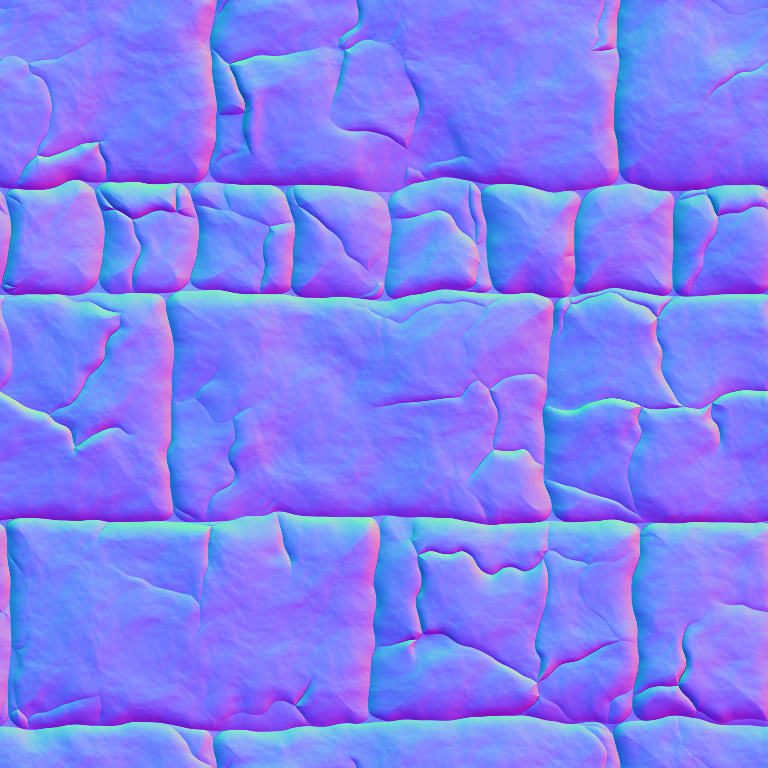
Write a three.js fragment shader that draws this texture map.

```glsl
// Tangent-space normal map of a weathered stone wall: four courses of blocks that tile,
// each block bevelled at its joints and broken by fading Voronoi cracks.
// A height field is built first, then its slope is encoded as a colour.
varying vec2 vUv;

float hash(vec2 p) {
  return fract(sin(dot(p, vec2(127.1, 311.7))) * 43758.5);
}

vec2 hash2(vec2 p) {
  return vec2(hash(p), hash(p + 57.3));
}

// Value noise that repeats every "period" lattice cells
float noise(vec2 p, float period) {
  vec2 i = floor(p), f = p - i;
  f = f * f * f * (f * (f * 6.0 - 15.0) + 10.0);
  vec2 a = mod(i, period), b = mod(i + 1.0, period);
  return mix(mix(hash(a), hash(vec2(b.x, a.y)), f.x),
             mix(hash(vec2(a.x, b.y)), hash(b), f.x), f.y);
}

// The integer rotation keeps every octave periodic
float fbm(vec2 p, float period) {
  float sum = 0.0, gain = 1.0;
  for (int i = 0; i < 5; i++) {
    sum += gain * (noise(p, period) - 0.5);
    p = mat2(2.0, 1.0, -1.0, 2.0) * p + 3.7;
    gain *= 0.36;
  }
  return sum;
}

vec2 wobble(vec2 uv) {
  vec2 coarse = vec2(noise(uv * 13.0, 13.0), noise(uv * 13.0 + 5.5, 13.0)) - 0.5;
  vec2 fine = vec2(noise(uv * 37.0, 37.0), noise(uv * 37.0 + 9.5, 37.0)) - 0.5;
  return 0.022 * coarse + 0.006 * fine;
}

// x: distance to the nearest joint, y: block id
vec2 masonry(vec2 uv) {
  float y = fract(uv.y - 0.06);
  vec2 span = vec2(0.0, 0.265);            // bottom and top of the course
  vec3 joints = vec3(0.005, 0.485, 0.825); // first joint, then splits after it
  if (y > 0.699) { span = vec2(0.699, 1.0); joints = vec3(0.28, 0.52, 1.0); }
  else if (y > 0.556) span = vec2(0.556, 0.699);
  else if (y > 0.265) { span = vec2(0.265, 0.556); joints = vec3(0.222, 0.498, 1.0); }

  float x = fract(uv.x - joints.x);
  vec2 side = x < joints.y ? vec2(0.0, joints.y)
            : x < joints.z ? joints.yz : vec2(joints.z, 1.0);
  if (span.x == 0.556) side = (floor(x * 8.0) + vec2(0.0, 1.0)) / 8.0;

  vec2 inset = min(vec2(x, y) - vec2(side.x, span.x), vec2(side.y, span.y) - vec2(x, y));
  float rounded = 0.02 - length(max(0.02 - inset, 0.0));
  float d = min(inset.x, inset.y) < 0.02 ? rounded : min(inset.x, inset.y);
  return vec2(max(d, 0.0), span.x * 17.0 + side.x * 31.0);
}

// x: distance to the nearest Voronoi edge, y: tilt of the fragment
vec2 fragments(vec2 p, float period) {
  vec2 cell = floor(p), f = p - cell, nearest = vec2(9.0), owner = cell;
  for (int j = -1; j <= 1; j++)
    for (int i = -1; i <= 1; i++) {
      vec2 o = vec2(float(i), float(j));
      vec2 r = o + 0.05 + 0.9 * hash2(mod(cell + o, period)) - f;
      if (dot(r, r) < dot(nearest, nearest)) { nearest = r; owner = cell + o; }
    }
  float edge = 9.0;
  for (int j = -2; j <= 2; j++)
    for (int i = -2; i <= 2; i++) {
      vec2 o = vec2(float(i), float(j));
      vec2 r = o + 0.05 + 0.9 * hash2(mod(cell + o, period)) - f;
      vec2 gap = r - nearest;
      if (dot(gap, gap) > 0.0001) edge = min(edge, dot(0.5 * (nearest + r), normalize(gap)));
    }
  vec2 slope = hash2(mod(owner, period) + 21.7) - 0.5;
  return vec2(max(edge, 0.0), dot(slope, nearest)) / period;
}

float height(vec2 uv) {
  vec2 warp = wobble(uv);
  vec2 block = masonry(uv + warp);
  float bevel = 1.0 - exp(-block.x / 0.011);

  // Each block shifts the crack pattern by its own id
  vec2 shifted = uv + 2.2 * warp + hash2(vec2(block.y, 4.0));
  vec2 chunk = fragments(shifted * 8.0, 8.0);
  float crack = 1.0 - exp(-chunk.x / 0.007);
  float strength = smoothstep(0.38, 0.68,
    noise(shifted * 7.0, 7.0) + 0.22 * exp(-block.x / 0.04));

  float stone = 0.0125 - 0.0075 * strength * (1.0 - crack) + 0.22 * strength * crack * chunk.y;
  float pillow = 0.010 * (1.0 - exp(-block.x / 0.05));
  float relief = 0.021 * fbm((uv + warp) * 7.0, 7.0);
  return bevel * stone + pillow + relief;
}

void main() {
  vec2 e = vec2(0.0012, 0.0);
  float h = height(vUv);
  vec2 slope = vec2(height(vUv + e.xy), height(vUv + e.yx)) - h;
  vec3 normal = normalize(vec3(-slope / e.x, 1.0));
  gl_FragColor = vec4(normal * 0.5 + 0.5, 1.0);
}
```
